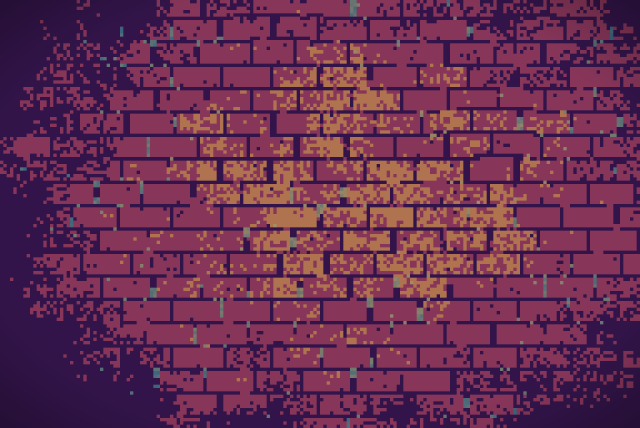
This texture is drawn by a WebGL 2 fragment shader. Its source:

```glsl
#version 300 es
precision highp float;
// A worn brick wall drawn in coarse square cells with a four-colour palette.
// Each cell gets a light level from glow, brick tone, gradient noise and grain;
// thresholds turn the level into a colour, and 3x3 sampling smooths cell edges.

uniform vec2 u_resolution;
out vec4 fragColor;

const vec2 GRID = vec2(192.0, 128.0);   // cells across and down
const vec2 BRICK = vec2(14.77, 7.03);   // brick pitch in cells
const float TOP_BED = 4.6;              // first mortar bed below the top edge
const int SAMPLES = 3;

const vec3 DARK = vec3(0.20, 0.08, 0.29);
const vec3 PLUM = vec3(0.53, 0.21, 0.35);
const vec3 ORANGE = vec3(0.69, 0.45, 0.31);
const vec3 TEAL = vec3(0.23, 0.43, 0.52);
const vec3 OLIVE = vec3(0.64, 0.57, 0.40);

float hash(vec2 p) {
  vec3 q = fract(vec3(p.xyx) * vec3(0.1031, 0.1030, 0.0973));
  q += dot(q, q.yzx + 33.33);
  return fract((q.x + q.y) * q.z);
}

vec2 gradient(vec2 p) {
  float angle = 6.2832 * hash(p);
  return vec2(cos(angle), sin(angle));
}

float gradientNoise(vec2 p) {
  vec2 i = floor(p), f = fract(p);
  vec2 u = f * f * f * (f * (f * 6.0 - 15.0) + 10.0);
  vec2 e = vec2(0.0, 1.0);
  float low = mix(dot(gradient(i), f), dot(gradient(i + e.yx), f - e.yx), u.x);
  float high = mix(dot(gradient(i + e), f - e), dot(gradient(i + 1.0), f - 1.0), u.x);
  return mix(low, high, u.y);
}

// Running bond: xy is the brick index, zw the cell offset inside the brick.
vec4 brickAt(vec2 cell, vec2 pitch) {
  float down = GRID.y - cell.y - TOP_BED;
  down += 0.8 * gradientNoise(cell * vec2(0.03, 0.05));
  float row = floor(down / pitch.y);
  float shift = 0.5 * (1.0 - mod(row, 2.0)) + 0.24 * (hash(vec2(row + 40.0, 7.0)) - 0.5);
  float along = cell.x / pitch.x - shift;
  along += 0.12 * gradientNoise(vec2(along * 0.7, row * 3.7 + 0.5));
  return vec4(floor(along), row, fract(along) * pitch.x, down - row * pitch.y);
}

// Broad glow, strongest near the middle and fading to zero at the sides.
float glowAt(vec2 uv, vec2 centre, vec2 radius) {
  vec2 d = (uv - centre) / radius;
  return 1.0 - dot(d, d);
}

vec3 palette(float level) {
  return level < 0.24 ? DARK : level < 0.95 ? PLUM : ORANGE;
}

vec3 wallCell(vec2 id) {
  vec2 cell = id + 0.5;
  vec4 brick = brickAt(cell, BRICK);
  vec2 brickId = brick.xy + 50.0;
  float glow = glowAt(cell / GRID, vec2(0.56, 0.54), vec2(0.56, 0.62));

  // Light level with large stains, brick tone and fine grain
  float stains = gradientNoise(cell * 0.045) + 0.6 * gradientNoise(cell * 0.11 + 31.0);
  float tone = hash(brickId) - 0.5;
  float grain = 0.46 * (hash(id + 11.0) - 0.5) + 0.24 * gradientNoise(cell * 0.43);
  float level = glow + 0.36 * stains + 0.34 * tone + grain;
  level -= 0.7 * step(0.985, hash(id + 203.0));

  // Mortar, broken here and there by worn edges
  float jointWidth = 1.0 + 0.7 * step(0.65, hash(brickId + 17.0));
  float joint = step(brick.z, jointWidth);
  float bed = step(brick.w, 1.0);
  float worn = step(0.32, gradientNoise(cell * 0.17 + 70.0));
  float mortar = max(joint, bed) * (1.0 - worn);
  level *= mix(1.0, 0.2, mortar);
  vec3 colour = palette(level);

  // Pale flecks: short upright runs in joints, single cells in beds
  float cluster = smoothstep(-0.15, 0.3, gradientNoise(cell * 0.04 + 90.0));
  float run = hash(vec2(brickId.x * 3.0, floor(cell.y / 3.0)) + 130.0);
  float single = hash(id + 307.0);
  float fleck = joint * step(1.0 - 0.28 * cluster, run);
  fleck = max(fleck, step(1.0 - cluster * (0.004 + 0.06 * bed), single));
  fleck *= step(0.05, glow);
  float warmth = clamp(glow * 0.8 + 0.5 * (single - 0.5), 0.0, 1.0);
  return mix(colour, mix(TEAL, OLIVE, warmth), fleck * 0.9);
}

void main() {
  vec3 colour = vec3(0.0);
  for (int y = 0; y < SAMPLES; y++) {
    for (int x = 0; x < SAMPLES; x++) {
      vec2 offset = (vec2(x, y) + 0.5) / float(SAMPLES) - 0.5;
      vec2 uv = (gl_FragCoord.xy + offset) / u_resolution;
      colour += wallCell(floor(uv * GRID));
    }
  }
  colour /= float(SAMPLES * SAMPLES);

  // Slight darkening in the corners
  vec2 fromCentre = gl_FragCoord.xy / u_resolution - 0.5;
  colour *= 1.0 - 0.3 * smoothstep(0.5, 0.75, length(fromCentre));
  fragColor = vec4(colour, 1.0);
}
```
